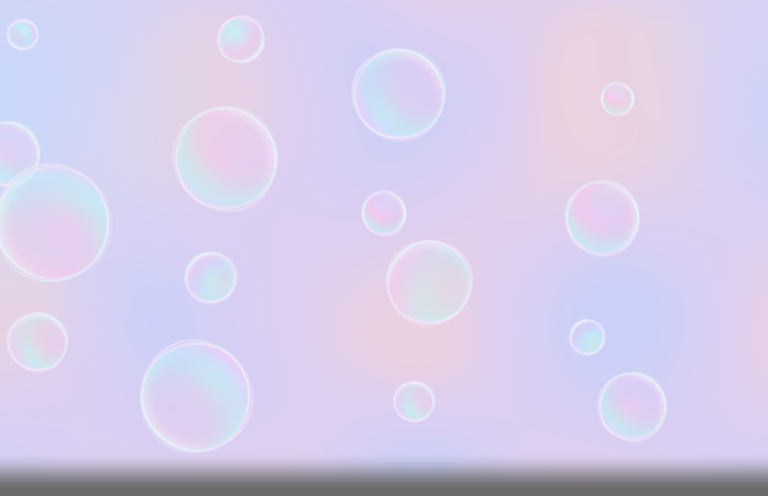
This background is drawn by a Shadertoy shader. Its source:

```glsl
// Pastel sky of blurred pink, lilac and blue patches with scattered soap bubbles.
// The sky is a warped cosine lattice; bubbles follow a low-discrepancy sequence,
// each with an iridescent film and thin wobbling rims. A grey fade closes the base.

const float TAU = 6.28318;
const int BUBBLE_COUNT = 16;

float hash(vec2 p) {
    vec3 q = fract(vec3(p.xyx) * 0.1031);
    q += dot(q, q.yzx + 33.33);
    return fract((q.x + q.y) * q.z);
}

float smoothNoise(vec2 p) {
    vec2 cell = floor(p);
    vec2 f = fract(p);
    f = f * f * f * (f * (f * 6.0 - 15.0) + 10.0);
    float low = mix(hash(cell), hash(cell + vec2(1, 0)), f.x);
    float high = mix(hash(cell + vec2(0, 1)), hash(cell + vec2(1, 1)), f.x);
    return mix(low, high, f.y);
}

// Alternating warm and cool patches, bent by low-frequency noise
vec3 skyColor(vec2 p, float aspect) {
    const vec3 blue = vec3(0.79, 0.815, 0.975);
    const vec3 lilac = vec3(0.862, 0.81, 0.945);
    const vec3 pink = vec3(0.925, 0.82, 0.875);
    const vec3 paleBlue = vec3(0.78, 0.86, 0.99);

    vec2 bend = vec2(smoothNoise(p * 2.3 + 7.0), smoothNoise(p * 2.3 + 31.0)) - 0.5;
    vec2 phase = TAU * (p + 0.16 * bend - vec2(0.363, 0.80)) / vec2(0.887, 0.86);
    float warmth = 0.75 * cos(phase.x) * cos(phase.y);
    warmth += 0.6 * (smoothNoise(p * 3.1 + 13.0) - 0.5);

    vec3 color = mix(lilac, blue, smoothstep(0.0, 0.9, -warmth));
    color = mix(color, pink, smoothstep(-0.1, 0.85, warmth));
    float corner = exp(-8.0 * dot(p - vec2(0.0, 0.8), p - vec2(0.0, 0.8)));
    corner += 0.4 * exp(-10.0 * dot(p - vec2(aspect, 0.9), p - vec2(aspect, 0.9)));
    return mix(color, paleBlue, 0.75 * corner);
}

// Interference tint running through pink, violet, cyan and mint
vec3 filmColor(float t) {
    return vec3(0.87, 0.88, 0.95) + vec3(0.12, 0.10, 0.04) * cos(TAU * t + vec3(0.0, 3.14, 1.6));
}

float ring(float distanceToCenter, float radius, float width, float blur) {
    return 1.0 - smoothstep(width, width + blur, abs(distanceToCenter - radius));
}

vec3 addBubble(vec3 color, vec2 offset, float radius, float seed, float pixel) {
    float dist = length(offset);
    if (dist > radius * 1.1) return color;

    vec2 n = offset / radius;
    float depth = dist / radius;
    float angle = atan(offset.y, offset.x + 1e-5);
    float turn = TAU * seed;
    vec2 tilt = vec2(cos(turn), sin(turn));

    // Film: faint centre, one glowing side, saturated edge
    float inside = 1.0 - smoothstep(radius - pixel, radius + pixel, dist);
    float glow = exp(-2.5 * dot(n - 0.35 * tilt, n - 0.35 * tilt));
    float small = 1.0 - smoothstep(0.03, 0.08, radius);
    float edge = pow(min(depth, 1.0), 5.0);
    float opacity = 0.12 + (0.35 + 0.25 * small) * glow + 0.5 * edge;
    float phase = 0.42 * dot(n, tilt.yx) + 0.35 * depth * depth + seed * 1.7;
    color = mix(color, filmColor(phase), inside * min(opacity, 0.9));

    // Pale crescent just inside the edge
    float crescent = smoothstep(0.1, 1.0, dot(n, -tilt)) * smoothstep(0.72, 0.95, depth);
    color = mix(color, vec3(0.93, 0.97, 0.98), 0.4 * inside * crescent);

    // Two fine rims, the outer one loose and broken
    float blur = 0.0015 + pixel;
    float wobble = radius * 0.018 * cos(3.0 * angle + turn);
    float outer = ring(dist, radius * 1.02 + wobble, 0.0004, blur);
    float inner = ring(dist, radius * 0.98 - 0.5 * wobble, 0.0008, blur);
    float broken = 0.5 + 0.5 * cos(2.0 * angle - turn * 2.0);
    vec3 rimTint = mix(filmColor(phase + 0.4), vec3(0.97, 0.96, 1.0), 0.6);
    return mix(color, rimTint, max(inner * (0.45 + 0.4 * broken), outer * (0.65 - 0.4 * broken)));
}

void mainImage(out vec4 fragColor, in vec2 fragCoord) {
    vec2 p = fragCoord / iResolution.y;
    float aspect = iResolution.x / iResolution.y;
    float pixel = 1.0 / iResolution.y;
    vec3 color = skyColor(p, aspect);

    for (int i = 0; i < BUBBLE_COUNT; i++) {
        float id = float(i);
        vec2 spot = fract(0.5 + id * vec2(0.7549, 0.5698));
        vec2 center = vec2(spot.x * aspect, mix(0.14, 1.0, spot.y));
        float size = pow(fract(0.3 + id * 0.618), 1.6);
        float radius = mix(0.03, 0.122, size);
        color = addBubble(color, p - center, radius, hash(vec2(id, 4.0)), pixel);
    }

    // Grey fade along the base
    float shade = 1.0 - smoothstep(0.008, 0.088, p.y);
    color = mix(color, vec3(0.42, 0.415, 0.42), shade);
    fragColor = vec4(color, 1.0);
}
```
